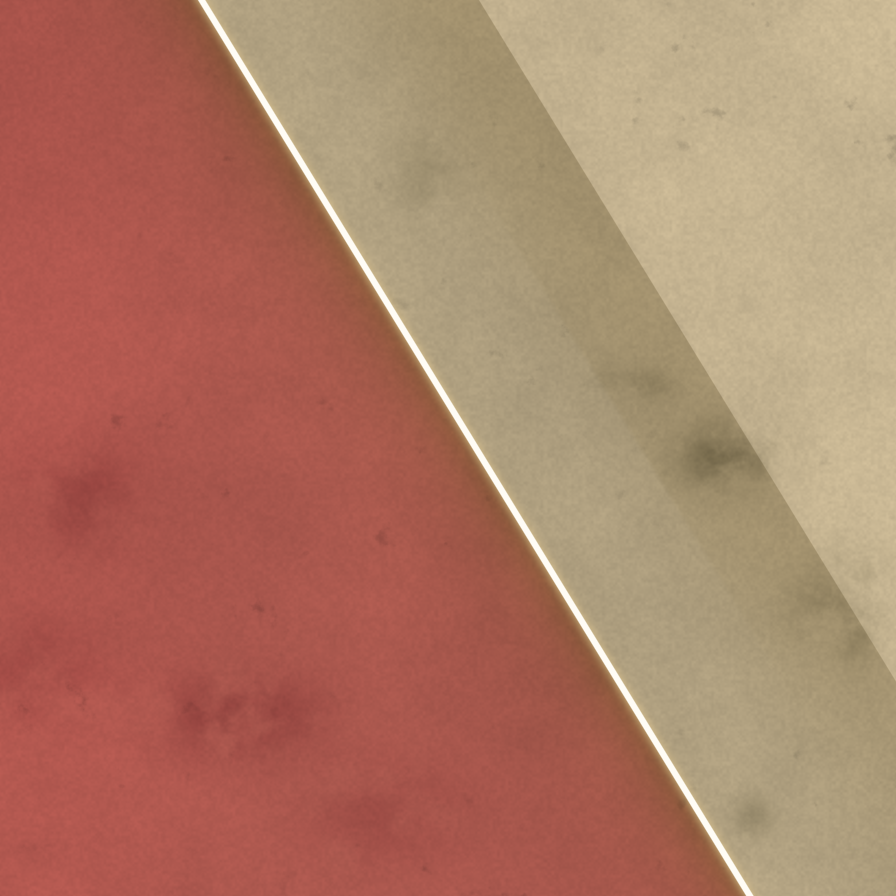
This background is drawn by a WebGL 2 fragment shader. Its source:

```glsl
#version 300 es
precision highp float;
// Weathered paper split by a glowing diagonal line: red field, shaded band, cream corner.
uniform vec2 u_resolution;
out vec4 outColor;

const vec3 RED = vec3(0.665, 0.342, 0.304);
const vec3 BROWN = vec3(0.565, 0.345, 0.245);
const vec3 OLIVE = vec3(0.49, 0.36, 0.19);
const vec3 BAND = vec3(0.690, 0.628, 0.502);
const vec3 SHADE = vec3(0.640, 0.572, 0.432);
const vec3 CREAM = vec3(0.768, 0.700, 0.565);
const vec3 LIGHT = vec3(1.0, 0.99, 0.96);

float hash(vec2 p) {
    vec3 q = fract(vec3(p.xyx) * 0.1031);
    q += dot(q, q.yzx + 33.33);
    return fract((q.x + q.y) * q.z);
}

float noise(vec2 p) {
    vec2 i = floor(p);
    vec2 f = fract(p);
    f = f * f * (3.0 - 2.0 * f);
    float low = mix(hash(i), hash(i + vec2(1.0, 0.0)), f.x);
    float high = mix(hash(i + vec2(0.0, 1.0)), hash(i + vec2(1.0)), f.x);
    return mix(low, high, f.y);
}

float fbm(vec2 p) {
    float sum = 0.0;
    float weight = 0.5;
    for (int i = 0; i < 5; i++) {
        sum += weight * noise(p);
        p = mat2(1.6, 1.2, -1.2, 1.6) * p + 17.3;
        weight *= 0.5;
    }
    return sum;
}

// Signed distance to the diagonal, positive toward the upper right
float diagonal(vec2 p) {
    return dot(p - vec2(0.225, 1.0), normalize(vec2(1.0, 0.612)));
}

// Soft ragged stain
float stain(vec2 p, vec2 center, vec2 size, float rough) {
    vec2 q = (p - center) / size;
    return exp(-dot(q, q)) * smoothstep(0.22, 0.72, rough);
}

// Small scattered flecks, clustered by a broad mask
float flecks(vec2 p, float scale) {
    float spots = smoothstep(0.70, 0.88, fbm(p * scale));
    return spots * smoothstep(0.35, 0.65, fbm(p * 6.0 + 41.0));
}

vec3 redField(vec2 p, float d) {
    vec3 color = mix(RED, BROWN, 0.9 * exp(d / 0.065));
    color = mix(color, OLIVE, 0.75 * exp(d / 0.016));
    color *= 1.0 - 0.07 * smoothstep(0.65, 1.0, p.y);
    return color + vec3(0.03, 0.0, 0.005) * smoothstep(0.4, 0.0, p.x);
}

vec3 paleField(vec2 p, float d, float aa) {
    // Faint inner fold, fading toward both ends
    float fold = smoothstep(-0.004, 0.004, d - 0.157);
    float folded = exp(-pow((p.y - 0.52) / 0.22, 2.0));
    float shade = mix(smoothstep(0.06, 0.25, d), fold, 0.5 * folded);
    vec3 band = mix(BAND, SHADE, shade * mix(0.55, 1.0, smoothstep(0.05, 0.4, p.y)));
    vec3 cream = CREAM * (1.0 - 0.07 * smoothstep(0.75, 1.1, length(p - vec2(0.45, 0.4))));
    return mix(band, cream, smoothstep(-aa, aa, d - 0.264));
}

void main() {
    vec2 p = gl_FragCoord.xy / u_resolution;
    float aa = 0.8 / min(u_resolution.x, u_resolution.y);
    float d = diagonal(p);
    float side = smoothstep(-aa, aa, d);
    vec3 color = mix(redField(p, min(d, 0.0)), paleField(p, d, aa), side);

    // Worn paper: broad mottling, fine grain and flecks
    float rough = fbm(p * 24.0);
    float grain = noise(p * 230.0) * 0.6 + noise(p * 410.0 + 9.0) * 0.4 - 0.5;
    color *= 1.0 + 0.13 * (fbm(p * 5.0 + 3.0) - 0.48) + 0.06 * (rough - 0.48);
    color *= 1.0 + 0.085 * grain;
    color *= 1.0 - 0.16 * flecks(p, 38.0);

    // Larger stains on both fields
    float redStains = stain(p, vec2(0.27, 0.20), vec2(0.09, 0.05), rough)
        + 0.7 * stain(p, vec2(0.09, 0.45), vec2(0.07, 0.06), rough)
        + 0.6 * stain(p, vec2(0.04, 0.25), vec2(0.08, 0.06), rough)
        + 0.5 * stain(p, vec2(0.43, 0.09), vec2(0.09, 0.06), rough);
    float paleStains = stain(p, vec2(0.81, 0.49), vec2(0.055, 0.04), rough)
        + 0.8 * stain(p, vec2(0.71, 0.56), vec2(0.04, 0.03), rough)
        + 0.7 * stain(p, vec2(0.95, 0.32), vec2(0.06, 0.06), rough)
        + 0.5 * stain(p, vec2(0.84, 0.09), vec2(0.025, 0.025), rough)
        + 0.4 * stain(p, vec2(0.48, 0.80), vec2(0.05, 0.06), rough);
    color *= 1.0 - vec3(0.20, 0.30, 0.26) * redStains * (1.0 - side);
    color *= 1.0 - vec3(0.32, 0.32, 0.36) * paleStains * side;

    // Bright line with a narrow warm glow
    float away = abs(d);
    color = mix(color, vec3(0.86, 0.76, 0.55), 0.65 * exp(-pow(away / 0.0075, 2.0)));
    float core = 1.0 - smoothstep(0.0035 - aa, 0.0035 + aa, away);
    outColor = vec4(clamp(mix(color, LIGHT, core), 0.0, 1.0), 1.0);
}
```
